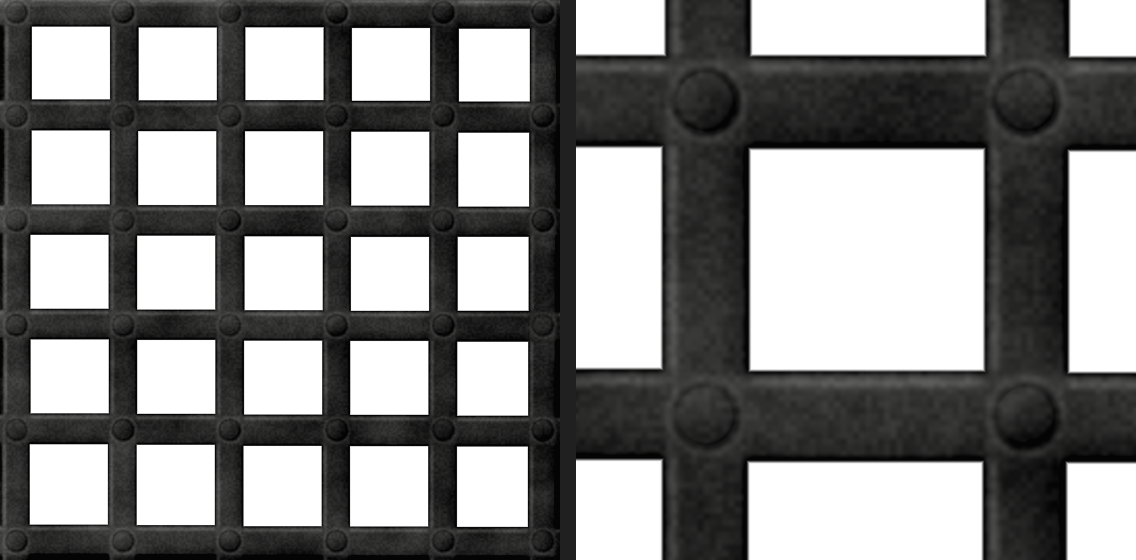
Left: the whole. Right: its middle third, enlarged.
This pattern is drawn by a three.js fragment shader. Its source:

```glsl
// A riveted iron grille: six by six flat bars around five by five white openings.
// Each pixel finds its nearest bar on both axes, then gets a bevel profile lit
// from the upper left, domed rivets at the crossings, and mottled, grainy wear.
varying vec2 vUv;

float hash(vec2 p) {
  vec3 q = fract(vec3(p.xyx) * 0.1031);
  q += dot(q, q.yzx + 33.33);
  return fract((q.x + q.y) * q.z);
}

float noise(vec2 p) {
  vec2 cell = floor(p);
  vec2 f = fract(p);
  f = f * f * (3.0 - 2.0 * f);
  return mix(mix(hash(cell), hash(cell + vec2(1.0, 0.0)), f.x),
             mix(hash(cell + vec2(0.0, 1.0)), hash(cell + vec2(1.0, 1.0)), f.x), f.y);
}

float fbm(vec2 p) {
  float sum = 0.0;
  float amplitude = 0.5;
  for (int octave = 0; octave < 4; octave++) {
    sum += amplitude * noise(p);
    p = p * 2.03 + 17.3;
    amplitude *= 0.5;
  }
  return sum / 0.9375;
}

float bump(float x, float width) {
  return exp(-x * x / (width * width));
}

// Brightness across a bar: t runs from the lit side (-1) to the shaded side (1).
float barProfile(float t) {
  float ridge = 0.13 * bump(t + 0.74, 0.13);
  float litRim = 0.12 * (1.0 - smoothstep(-1.0, -0.86, t));
  float shadedRim = 0.05 * smoothstep(0.2, 0.8, t) + 0.13 * smoothstep(0.78, 0.96, t);
  return ridge - litRim - shadedRim;
}

// Shading of a rivet head, with a dark seat and a faint worn ring around it.
float rivet(vec2 offset) {
  float r = length(offset) / 0.0185;
  float facing = dot(offset / 0.0185, vec2(-0.6, 0.8));
  float dome = (0.09 * facing - 0.035) * (1.0 - smoothstep(0.88, 1.0, r));
  float seat = bump(r - 0.98, 0.13) * (0.085 - 0.04 * facing);
  float ring = 0.045 * bump(r - 1.24, 0.13);
  return dome - seat + ring;
}

void main() {
  vec2 p = vUv;
  vec2 origin = vec2(0.0295, 0.045);
  vec2 pitch = vec2(0.1906, 0.187);
  vec2 halfWidth = vec2(0.0255, 0.0275);

  // Nearest bars; the outer ones sit a little inside the regular spacing.
  vec2 bar = clamp(floor((p - origin) / pitch + 0.5), 0.0, 5.0);
  vec2 crossing = min(origin + bar * pitch, vec2(0.9695, 0.978));
  crossing.y -= 0.0115 * (1.0 - step(0.5, bar.y));

  // Bars step slightly sideways from one opening to the next.
  vec2 opening = clamp(floor((p - origin) / pitch), 0.0, 4.0);
  vec2 drift = vec2(opening.y - 2.0, 2.0 - opening.x) * 0.0009;
  drift += (vec2(hash(opening + 3.0), hash(opening + 11.0)) - 0.5) * 0.0015;
  vec2 local = p - crossing - drift;
  vec2 outside = abs(local) - halfWidth;

  // Openings, kept clear of the outer frame.
  vec2 border = min(p, 1.0 - p);
  float depth = min(min(outside.x, outside.y), min(border.x, border.y) - 0.03);
  float open = smoothstep(-0.0013, 0.0013, depth);

  // Worn metal, darkening toward the right.
  float blotches = fbm(p * vec2(13.0, 16.0) + 5.0) - 0.5;
  float grain = noise(p * 270.0) - 0.5;
  float shade = mix(0.215, 0.148, p.x) + 0.20 * blotches + 0.065 * grain;

  // Bevels fade out where bars cross.
  vec2 t = clamp(vec2(local.x, -local.y) / halfWidth, -1.0, 1.0);
  vec2 clearOfCrossing = smoothstep(-0.005, 0.004, outside.yx);
  shade += barProfile(t.x) * mix(0.15, 0.9, clearOfCrossing.x);
  shade += barProfile(t.y) * mix(0.15, 1.0, clearOfCrossing.y);

  // Outer frame: pale top and left, dark bottom and right.
  shade += 0.07 * (1.0 - smoothstep(0.008, 0.014, 1.0 - p.y));
  shade += 0.04 * (1.0 - smoothstep(0.004, 0.014, p.x));
  shade -= 0.10 * (1.0 - smoothstep(0.002, 0.012, p.y));
  shade -= 0.07 * (1.0 - smoothstep(0.002, 0.014, 1.0 - p.x));

  shade += rivet(p - crossing) * mix(0.7, 1.1, hash(bar + 7.0));

  vec3 iron = max(shade, 0.015) * vec3(0.99, 1.0, 0.98);
  gl_FragColor = vec4(mix(iron, vec3(1.0), open), 1.0);
}
```
